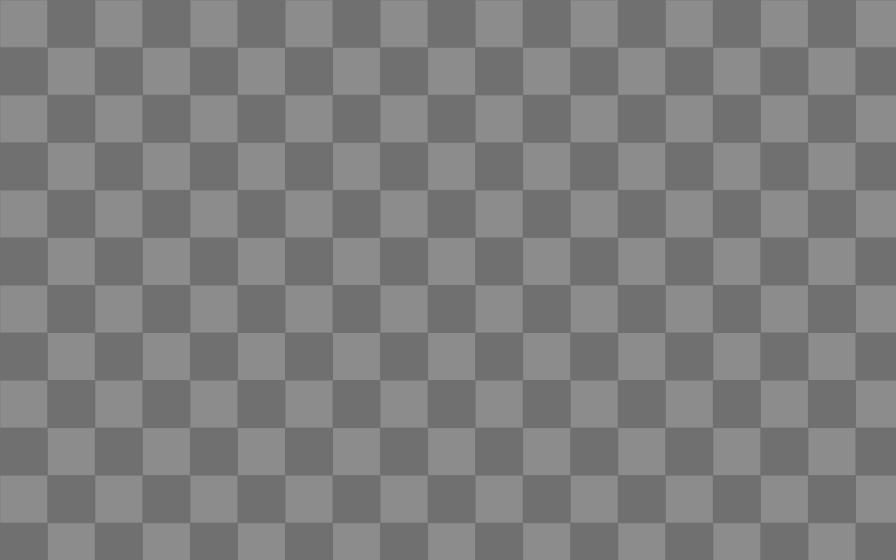
Reproduce this pattern procedurally as a WebGL 2 fragment shader.

```glsl
#version 300 es
precision highp float;
// Two-tone grey checkerboard, anchored at the top left corner.

#define CELLS_DOWN 11.78              // squares per canvas height
#define LIGHT_INSET 0.006             // light squares shrink by this part of a cell
#define LIGHT_GREY vec3(0.55)
#define DARK_GREY vec3(0.44)

uniform vec2 u_resolution;
out vec4 fragColor;

// Signed distance to the nearest square edge, in cells: positive in light squares.
float checkerDistance(vec2 p) {
    vec2 cell = floor(p);
    vec2 toEdge = 0.5 - abs(fract(p) - 0.5);
    float side = 1.0 - 2.0 * mod(cell.x + cell.y, 2.0);
    return side * min(toEdge.x, toEdge.y);
}

void main() {
    // Cell coordinates, measured right and down from the top left
    vec2 fromTopLeft = vec2(gl_FragCoord.x, u_resolution.y - gl_FragCoord.y);
    float pixel = CELLS_DOWN / u_resolution.y;
    vec2 p = fromTopLeft * pixel;

    // Coverage of the light square with one pixel of smoothing
    float light = clamp(0.5 + (checkerDistance(p) - LIGHT_INSET) / pixel, 0.0, 1.0);
    fragColor = vec4(mix(DARK_GREY, LIGHT_GREY, light), 1.0);
}
```
